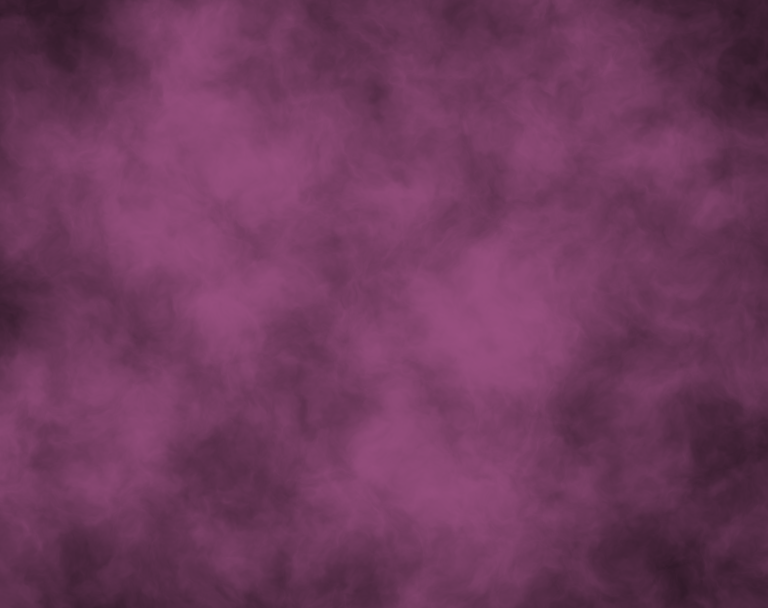
This texture is drawn by a WebGL 2 fragment shader. Its source:

```glsl
#version 300 es
precision highp float;

uniform vec2 u_resolution;
out vec4 fragColor;

const vec3 PLUM_TINT = vec3(1.0, 0.515, 0.835);

float hash(vec2 cell) {
    vec3 p = fract(cell.xyx * vec3(0.1031, 0.1030, 0.0973));
    p += dot(p, p.yzx + 33.33);
    return fract((p.x + p.y) * p.z);
}

mat2 rotation(float angle) {
    float c = cos(angle), s = sin(angle);
    return mat2(c, s, -s, c);
}

float valueNoise(vec2 p) {
    vec2 cell = floor(p), f = fract(p);
    vec2 w = f * f * (3.0 - 2.0 * f);
    float low = mix(hash(cell), hash(cell + vec2(1.0, 0.0)), w.x);
    float high = mix(hash(cell + vec2(0.0, 1.0)), hash(cell + vec2(1.0)), w.x);
    return mix(low, high, w.y);
}

// Rotated octaves, normalised to 0..1
float cloud(vec2 p, int octaves, float gain) {
    float sum = 0.0, total = 0.0, amplitude = 1.0;
    mat2 turn = rotation(0.65);
    for (int i = 0; i < octaves; i++) {
        sum += amplitude * valueNoise(p);
        total += amplitude;
        amplitude *= gain;
        p = turn * p * 2.03 + vec2(17.3, 9.1);
    }
    return sum / total;
}

// Thin stretched ridges in many directions, each layer fading in and out
float fibres(vec2 p, int layers) {
    float sum = 0.0;
    for (int i = 0; i < layers; i++) {
        float k = float(i);
        vec2 q = rotation(0.4 + k * 1.27) * p * (1.0 + 0.22 * k);
        float n = valueNoise(q * vec2(5.0, 17.0) + 31.7 * k);
        float ridge = 1.0 - abs(2.0 * n - 1.0);
        float presence = valueNoise(q * 6.0 + 13.9 * k);
        sum += (ridge * ridge * ridge - 0.3) * presence;
    }
    return sum / sqrt(float(layers));
}

// Darkening towards the edges, strongest at the right
float edgeShade(vec2 centred, vec2 brightCentre) {
    return smoothstep(0.45, 1.5, length(centred - brightCentre));
}

// Rolls off values above the knee towards the ceiling
float softCeiling(float level, float knee, float ceiling) {
    float span = ceiling - knee;
    float over = max(level - knee, 0.0);
    return min(level, knee) + span * (1.0 - exp(-over / span));
}

void main() {
    vec2 uv = gl_FragCoord.xy / u_resolution;
    vec2 p = gl_FragCoord.xy / u_resolution.y;

    // Fray the domain slightly
    vec2 bend = vec2(cloud(p * 9.0 + 5.2, 5, 0.6),
                     cloud(p * 9.0 + 41.8, 5, 0.6)) - 0.5;

    float billows = cloud(p * 4.6 + 0.28 * bend + vec2(12.4, 3.7), 7, 0.59) - 0.5;
    float threads = fibres(p + 0.1 * bend, 9);
    float shade = edgeShade(uv * 2.0 - 1.0, vec2(-0.15, 0.05));

    float level = 0.478 + 0.56 * billows + 0.05 * threads - 0.17 * shade;
    level = softCeiling(level, 0.5, 0.64);

    fragColor = vec4(PLUM_TINT * max(level, 0.2), 1.0);
}
```
